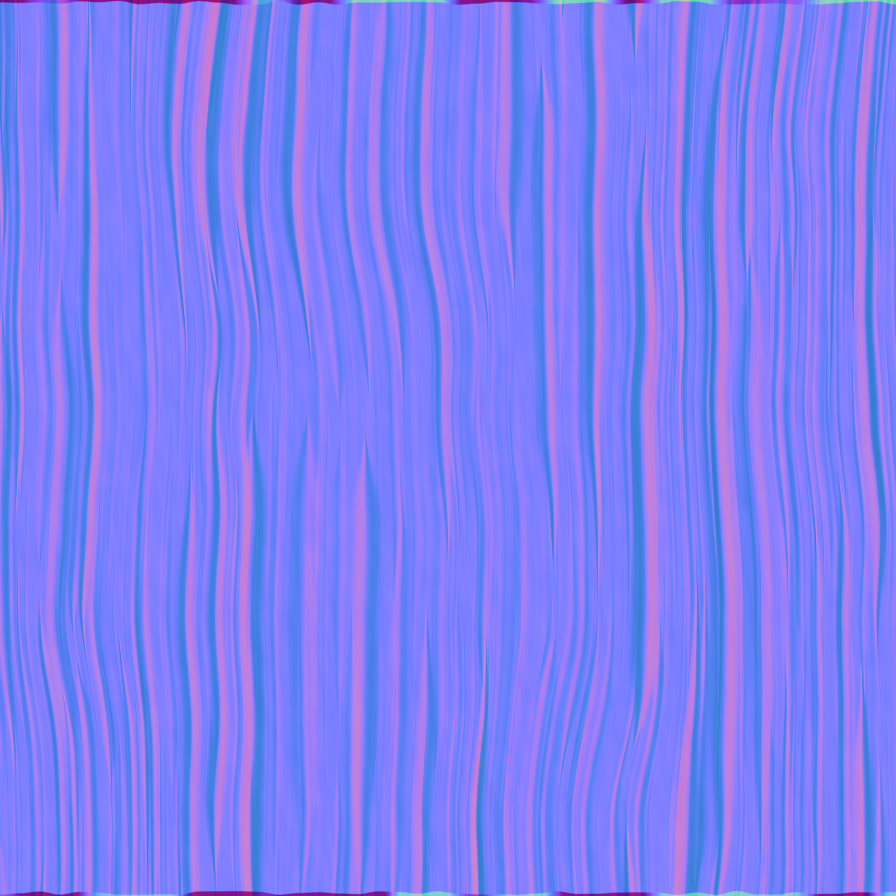
A WebGL 1 fragment shader for this texture map:

```glsl
precision highp float;

uniform vec2 u_resolution;

vec2 hash2(vec2 p) {
  vec3 q = fract(p.xyx * vec3(0.1031, 0.1030, 0.0973));
  q += dot(q, q.yzx + 33.33);
  return fract((q.xx + q.yz) * q.zy);
}

float valueNoise(vec2 p) {
  vec2 cell = floor(p);
  vec2 f = fract(p);
  f = f * f * (3.0 - 2.0 * f);
  float low = mix(hash2(cell).x, hash2(cell + vec2(1.0, 0.0)).x, f.x);
  float high = mix(hash2(cell + vec2(0.0, 1.0)).x, hash2(cell + 1.0).x, f.x);
  return mix(low, high, f.y);
}

// Sideways wander of the fibres
float bend(vec2 p) {
  return 0.036 * (valueNoise(p * vec2(5.0, 4.0) + 3.7) - 0.5)
       + 0.009 * (valueNoise(p * vec2(11.0, 9.0) + 41.2) - 0.5);
}

// Horizontal slope of tapered ridges and grooves, one per column and row
float streakSlope(vec2 p, float columns, float span, float width, vec2 strength, float seed) {
  float slope = 0.0;
  float home = floor(p.x * columns);
  for (int k = -1; k <= 1; k++) {
    float column = home + float(k);
    vec2 layout = hash2(vec2(column + 57.0, seed));
    float along = p.y / (span * mix(0.65, 1.4, layout.x)) + layout.y * 7.0;
    vec2 id = vec2(column + 19.0, floor(along) + seed * 3.0);
    vec2 place = hash2(id + 11.0);
    vec2 shape = hash2(id + 83.0);

    // Pointed at both ends, with the longer taper at a random end
    float t = fract(along);
    t = shape.y < 0.5 ? t : 1.0 - t;
    float taper = smoothstep(0.0, 0.4, t) * (1.0 - smoothstep(0.8, 1.0, t));
    float w = max(width * mix(0.45, 1.0, place.y) * taper, 0.0009);
    float center = (column + 0.5 + 0.8 * (place.x - 0.5)) / columns;
    float d = (p.x - center) / w;
    float side = fract(shape.y * 2.0) < 0.5 ? -1.0 : 1.0;
    float amount = side * mix(strength.x, strength.y, shape.x);
    slope += amount * smoothstep(0.0, 0.2, taper) * 2.0 * d * exp(-d * d);
  }
  return slope;
}

// All fibre sizes combined, with finer ones gathered in bands
float fibreSlope(vec2 p) {
  float band = smoothstep(0.2, 0.75, valueNoise(p * vec2(8.0, 1.5) + 15.0));
  float slope = streakSlope(p, 22.0, 0.85, 0.0105, vec2(0.2, 1.0), 5.0);
  slope += mix(0.5, 1.2, band) * streakSlope(p, 48.0, 0.55, 0.0052, vec2(0.1, 0.6), 23.0);
  slope += mix(0.4, 1.1, band) * streakSlope(p, 110.0, 0.4, 0.0026, vec2(0.05, 0.32), 61.0);
  return slope;
}

// Faint slanted surface grain
float grain(vec2 p) {
  vec2 q = vec2(p.x + 0.12 * p.y, p.y);
  return valueNoise(q * vec2(210.0, 22.0)) + valueNoise(q * vec2(120.0, 45.0) + 9.0) - 1.0;
}

// Broken vertical tilt along the top and bottom borders
float borderTilt(vec2 uv) {
  float row = step(0.5, uv.y) * 31.0;
  float inset = min(uv.y, 1.0 - uv.y);
  float depth = mix(0.001, 0.0055, valueNoise(vec2(uv.x * 45.0, row + 5.0)));
  float mask = 1.0 - smoothstep(depth - 0.001, depth + 0.001, inset);
  float tilt = valueNoise(vec2(uv.x * 17.0, row + 70.0)) - 0.52;
  return mask * clamp(tilt * 4.5, -0.85, 0.65);
}

void main() {
  vec2 uv = gl_FragCoord.xy / u_resolution;
  float stepY = 0.004;
  float shift = bend(uv);
  float lean = (bend(uv + vec2(0.0, stepY)) - shift) / stepY;

  float slope = fibreSlope(uv + vec2(shift, 0.0));
  float speck = grain(uv);
  float slopeX = 1.1 * slope + 0.07 * speck - 0.01;

  // Soft limit keeps steep sides from saturating
  float nx = slopeX / sqrt(1.0 + 2.2 * slopeX * slopeX);
  float ny = 0.4 * nx * lean + 0.02 * speck;
  float edge = borderTilt(uv);
  ny += edge;
  nx *= 1.0 - 0.6 * abs(edge);

  float nz = sqrt(max(1.0 - nx * nx - ny * ny, 0.2));
  gl_FragColor = vec4(0.5 + 0.5 * nx, 0.5 + 0.5 * ny, nz, 1.0);
}
```
